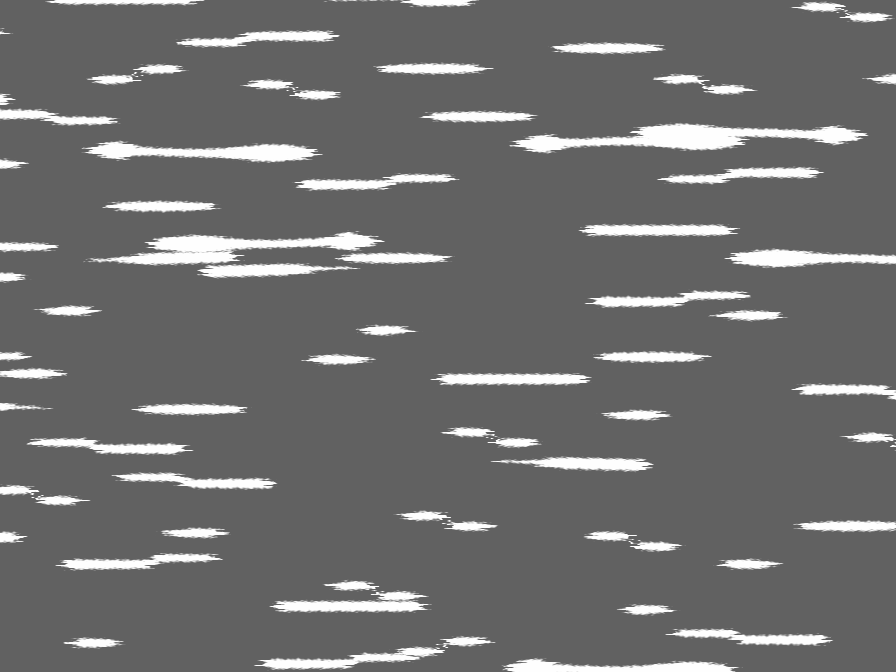
A WebGL 2 fragment shader for this pattern:

```glsl
#version 300 es
precision highp float;

uniform vec2 u_resolution;
out vec4 outColor;

const vec3 GROUND = vec3(0.38);
const vec3 STREAK = vec3(0.995);
const vec2 CELL = vec2(0.27, 0.095);    // one streak per cell, in canvas heights
const vec2 JITTER = vec2(0.9, 0.62);    // share of the cell a centre may roam
const float EDGE = 0.0022;              // half width of the soft edge
const float ROUGHNESS = 0.0011;         // height of the ragged contour
const float WHISKER = 0.007;            // sideways slip of thin rows
const float STEP_DROP = 0.0095;         // offset between halves of a stepped bar
const float PAIR_DROP = 0.0155;         // offset between the two flakes of a pair

vec4 hash4(vec2 cell) {
    vec4 h = fract(cell.xyxy * vec4(0.1031, 0.1030, 0.0973, 0.1099) + 0.37);
    h += dot(h, h.wzxy + 33.33);
    return fract((h.xxyz + h.yzzw) * h.zywx);
}

// Layered sines along a contour
float ragged(float x, float phase) {
    return sin(x * 190.0 + phase) * 0.45
         + sin(x * 437.0 + phase * 2.3) * 0.55
         + sin(x * 811.0 + phase * 3.7) * 0.4;
}

float bump(float x, float centre, float width) {
    float t = (x - centre) / width;
    return exp(-t * t);
}

// Signed distance to one horizontal streak; its kind is drawn at random
float streakDistance(vec2 q, vec4 rnd) {
    float kind = rnd.z;
    float phase = rnd.w * 40.0;
    q.x *= fract(rnd.w * 7.0) < 0.5 ? -1.0 : 1.0;
    q.y *= fract(rnd.w * 13.0) < 0.5 ? -1.0 : 1.0;
    q.x += WHISKER * (sin(q.y * 900.0 + phase) + 0.6 * sin(q.y * 1730.0 + phase * 1.7));

    float halfLength, halfHeight, profile;
    float drop = 0.0;

    if (kind < 0.27) {                  // short flake
        halfLength = mix(0.036, 0.062, fract(rnd.w * 5.0));
        halfHeight = 0.0068;
        float u = q.x / halfLength - 0.15;
        profile = 1.0 - 0.75 * u * u;
    } else if (kind < 0.42) {           // medium bar
        halfLength = 0.08;
        halfHeight = 0.0072;
        float u = q.x / halfLength;
        profile = 1.0 - 0.45 * u * u;
    } else if (kind < 0.56) {           // pair of flakes
        halfLength = 0.07;
        halfHeight = 0.0064;
        float u = q.x / halfLength;
        float v = abs(u) * 2.0 - 1.0;
        profile = 1.0 - 0.7 * v * v;
        drop = PAIR_DROP * (smoothstep(-0.12, 0.12, u) - 0.5);
    } else if (kind < 0.71) {           // stepped bar
        halfLength = 0.115;
        halfHeight = 0.0062;
        float u = q.x / halfLength;
        profile = 1.0 - 0.2 * u;
        drop = STEP_DROP * (smoothstep(0.05, 0.3, u) - 0.5);
    } else if (kind < 0.79) {           // even bar
        halfLength = 0.111;
        halfHeight = 0.0074;
        profile = 1.0;
    } else if (kind < 0.885) {          // bar with a drawn-out tip
        halfLength = 0.112;
        halfHeight = 0.0084;
        float u = q.x / halfLength;
        profile = 0.2 + 0.8 * smoothstep(-0.75, -0.1, u);
        drop = 0.003 * u;
    } else {                            // long bar with two lobes
        halfLength = 0.17;
        halfHeight = 0.0128;
        float u = q.x / halfLength;
        profile = 0.45 + 0.55 * bump(u, -0.6, 0.32) + 0.6 * bump(u, 0.74, 0.13);
        drop = 0.004 * (smoothstep(0.0, 0.8, u) - 0.5);
    }

    float toEnd = halfLength - abs(q.x);
    profile *= 0.4 + 0.6 * smoothstep(0.0, 0.014, toEnd);
    float y = q.y - drop;
    float side = y > 0.0 ? 0.0 : 17.0;
    float contour = halfHeight * profile + ROUGHNESS * ragged(q.x, phase + side);
    return max(abs(y) - contour, -toEnd);
}

void main() {
    vec2 p = gl_FragCoord.xy / u_resolution.y;
    float column = floor(p.x / CELL.x);
    float nearest = 1.0;

    // Nearest streak among the neighbouring cells; odd columns are staggered
    for (int i = -1; i <= 1; i++) {
        float col = column + float(i);
        float stagger = 0.5 * mod(col, 2.0);
        float row = floor(p.y / CELL.y - stagger);
        for (int j = -1; j <= 1; j++) {
            vec2 cell = vec2(col, row + float(j));
            vec4 rnd = hash4(cell + 19.0);
            vec2 centre = cell + vec2(0.5, 0.5 + stagger) + (rnd.xy - 0.5) * JITTER;
            nearest = min(nearest, streakDistance(p - centre * CELL, rnd));
        }
    }

    float cover = 1.0 - smoothstep(-EDGE, EDGE, nearest);
    outColor = vec4(mix(GROUND, STREAK, cover), 1.0);
}
```
